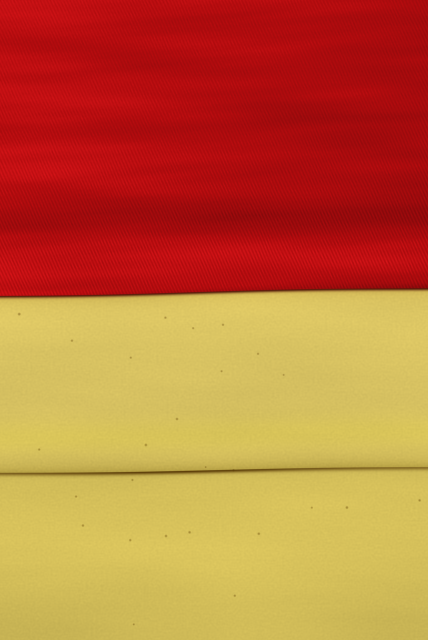
Write a Shadertoy shader that draws this texture.

```glsl
// Folded red twill lying over two layers of smooth yellow cloth
#define RED_CLOTH vec3(0.70, 0.045, 0.055)
#define YELLOW_CLOTH vec3(0.85, 0.765, 0.385)
#define RED_SHADOW vec3(0.30, 0.05, 0.01)
#define YELLOW_SHADOW vec3(0.36, 0.23, 0.02)
#define RED_FOLD 0.538
#define YELLOW_FOLD 0.261
#define RIB_COUNT 130.0
#define RIB_DEPTH 0.075
#define GRAIN 0.035
#define SPECK_CELLS 14.0

vec2 hash2(vec2 p) {
    vec3 q = fract(p.xyx * vec3(0.1031, 0.1030, 0.0973));
    q += dot(q, q.yzx + 33.33);
    return fract((q.xx + q.yz) * q.zy);
}

float gradientNoise(vec2 p) {
    vec2 cell = floor(p), f = fract(p);
    vec2 w = f * f * f * (f * (f * 6.0 - 15.0) + 10.0);
    float corner[4];
    for (int i = 0; i < 4; i++) {
        vec2 o = vec2(i & 1, i >> 1);
        corner[i] = dot(hash2(cell + o) * 2.0 - 1.0, f - o);
    }
    return mix(mix(corner[0], corner[1], w.x), mix(corner[2], corner[3], w.x), w.y);
}

// Soft ridge of light or shade
float band(float v, float centre, float width) {
    float q = (v - centre) / width;
    return exp(-q * q);
}

// Diagonal ribs, faded out where they are finer than the pixels
float twill(vec2 p, float pixel) {
    vec2 slope = RIB_COUNT * vec2(1.0, 0.45);
    float visible = 1.0 - smoothstep(0.3, 0.9, length(slope) * pixel);
    float wobble = 0.5 * gradientNoise(p * vec2(12.0, 9.0));
    float rib = sin(6.2832 * (dot(p, slope) + wobble));
    return rib * visible * (0.8 + 0.8 * gradientNoise(p * vec2(60.0, 90.0)));
}

// Sparse lint, one candidate per cell
float specks(vec2 p, float pixel) {
    vec2 q = p * SPECK_CELLS, cell = floor(q), seed = hash2(cell + 7.0);
    float d = length(fract(q) - 0.2 - 0.6 * hash2(cell + 31.0));
    float radius = 0.02 + 0.02 * seed.y;
    float soft = pixel * SPECK_CELLS;
    return step(0.82, seed.x) * (1.0 - smoothstep(radius - soft, radius + soft, d));
}

// d is the height above the lower fold of the cloth
vec3 redCloth(vec2 uv, vec2 p, float d, float pixel) {
    float left = 1.0 - smoothstep(0.0, 0.9, uv.x);
    float light = 1.0 - 0.07 * uv.x;
    light += 0.13 * band(d, 0.050, 0.030);
    light -= 0.10 * band(d, 0.120, 0.035);
    light += 0.10 * left * band(d, 0.205, 0.045);
    light += 0.07 * left * band(d, 0.310, 0.060);
    light += 0.08 * (1.0 - uv.x) * smoothstep(0.36, 0.46, d);
    light -= 0.05 * band(d, 0.26, 0.025);
    light += 0.10 * gradientNoise(vec2(uv.x * 2.2 + 4.0, d * 26.0 + uv.x));
    light += 0.06 * gradientNoise(vec2(uv.x * 4.0, d * 60.0 - uv.x * 2.0));
    light += 0.10 * left * band(d, 0.004, 0.006);
    light -= 0.15 * (1.0 - left) * band(d, 0.0, 0.008);
    float weave = RIB_DEPTH * twill(p, pixel) * (0.55 + 0.45 * band(d, 0.06, 0.15));
    light += weave + GRAIN * gradientNoise(p * 190.0);
    float sheen = max(light - 1.0, 0.0);
    return RED_CLOTH * light + sheen * vec3(0.05, 0.14, 0.16);
}

vec3 yellowCloth(vec2 uv, vec2 p, float pixel) {
    float light = 1.0 + 0.04 * gradientNoise(vec2(uv.x * 2.5, uv.y * 11.0));
    light += 0.015 * gradientNoise(vec2(uv.x * 5.0, uv.y * 45.0));
    light += GRAIN * gradientNoise(p * 170.0);
    light += 0.4 * GRAIN * gradientNoise(p * vec2(60.0, 210.0));
    return mix(YELLOW_CLOTH * light, YELLOW_SHADOW, 0.4 * specks(p, pixel));
}

void mainImage(out vec4 fragColor, in vec2 fragCoord) {
    vec2 uv = fragCoord / iResolution.xy;
    vec2 p = fragCoord / iResolution.x;
    float pixel = 1.0 / iResolution.x, edge = 0.8 / iResolution.y;

    // Nearly straight folds rising to the right
    float aboveRed = uv.y - RED_FOLD - 0.012 * uv.x
        - 0.0015 * sin(uv.x * 6.2832 + 3.4);
    float aboveYellow = uv.y - YELLOW_FOLD - 0.009 * uv.x
        - 0.0012 * sin(uv.x * 6.2832 + 3.0);
    vec3 yellow = yellowCloth(uv, p, pixel);

    // Bottom layer: dims toward the lower corners, shaded below the fold
    float dim = 0.07 * (1.0 - smoothstep(0.0, 0.16, uv.y));
    vec3 lower = yellow * (0.995 - dim * (0.5 + abs(uv.x - 0.55)));
    lower.b -= 0.025;
    float gap = max(-aboveYellow, 0.0);
    float middle = 0.6 + 0.4 * band(uv.x, 0.42, 0.35);
    lower = mix(lower, YELLOW_SHADOW, middle * band(gap, 0.0, 0.0045));
    lower *= 1.0 - 0.06 * exp(-gap / 0.018);

    // Middle layer: rolls over softly at its fold, shaded by the red cloth
    float roll = max(aboveYellow, 0.0);
    vec3 upper = yellow * (1.0 + 0.025 * band(roll, 0.27, 0.06));
    upper *= 1.0 - 0.02 * band(roll, 0.11, 0.04);
    upper += vec3(0.01, 0.015, -0.03) * band(roll, 0.055, 0.025);
    upper -= vec3(0.14, 0.14, 0.12) * exp(-roll / 0.013);
    float drop = max(-aboveRed, 0.0);
    upper = mix(upper, RED_SHADOW, 0.9 * band(drop, 0.0, 0.0035));
    upper *= 1.0 - vec3(0.08, 0.12, 0.22) * exp(-drop / 0.010);

    vec3 col = mix(lower, upper, smoothstep(-edge, edge, aboveYellow));
    vec3 red = redCloth(uv, p, max(aboveRed, 0.0), pixel);
    col = mix(col, red, smoothstep(-edge, edge, aboveRed));
    fragColor = vec4(clamp(col, 0.0, 1.0), 1.0);
}
```
